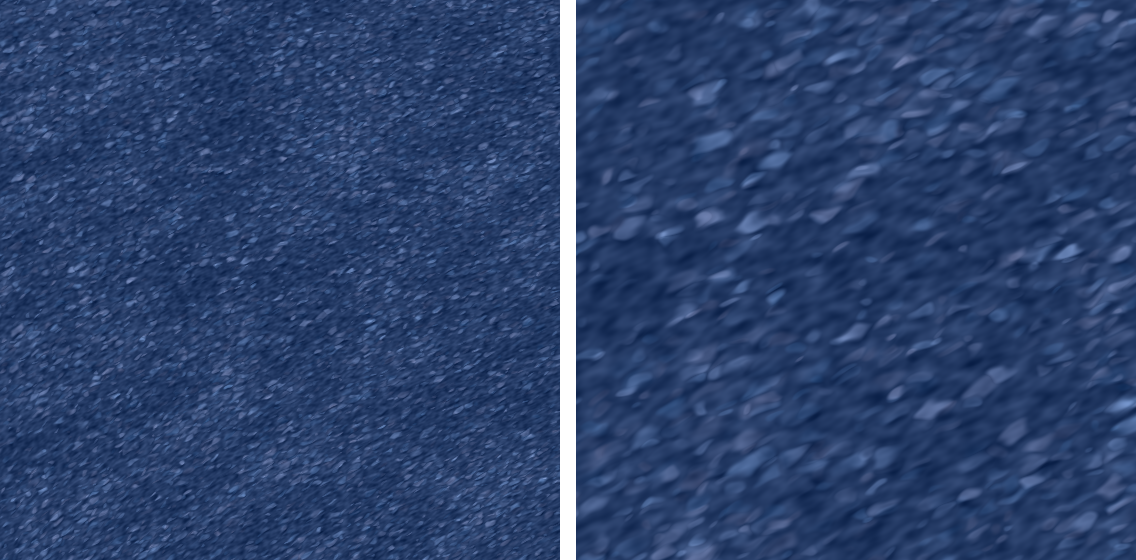
Left, the full canvas; right, a detail of the centre.
A three.js fragment shader for this texture:

```glsl
// Dark blue matted fibre surface with slanted, soft, paler flecks.
varying vec2 vUv;

vec2 hash2(vec2 p) {
  vec3 q = fract(p.xyx * vec3(0.1031, 0.1030, 0.0973));
  q += dot(q, q.yzx + 33.33);
  return fract((q.xx + q.yz) * q.zy);
}

vec2 gradient(vec2 cell) {
  float angle = 6.2832 * hash2(cell + 200.0).x;
  return vec2(cos(angle), sin(angle));
}

// Gradient noise, roughly -0.7 to 0.7
float noise(vec2 p) {
  vec2 i = floor(p), f = fract(p);
  vec2 u = f * f * f * (f * (f * 6.0 - 15.0) + 10.0);
  vec2 e = vec2(1.0, 0.0);
  float low = mix(dot(gradient(i), f), dot(gradient(i + e), f - e), u.x);
  float high = mix(dot(gradient(i + e.yx), f - e.yx), dot(gradient(i + 1.0), f - 1.0), u.x);
  return mix(low, high, u.y);
}

// Scattered soft flecks: x = light with a dark lower rim, y = warmth
vec2 flecks(vec2 p, float density) {
  vec2 cell = floor(p);
  vec2 sum = vec2(0.0);
  float shadow = 0.0;
  for (int y = -1; y <= 1; y++) {
    for (int x = -1; x <= 1; x++) {
      vec2 id = cell + vec2(float(x), float(y));
      vec2 place = hash2(id + 300.0);
      vec2 kind = hash2(id + 517.0);
      vec2 look = hash2(id + 731.0);
      vec2 d = p - id - 0.15 - 0.7 * place;
      float radius = mix(0.32, 0.62, kind.x);
      float present = smoothstep(-0.08, 0.08, density - kind.y);
      float body = present * (1.0 - smoothstep(0.35, 1.0, length(d) / radius));
      float rim = present * (1.0 - smoothstep(0.2, 1.0, length(d - vec2(0.1, -0.45)) / radius));
      float light = 0.2 + 0.8 * look.x * look.x;
      sum.x = max(sum.x, body * light);
      shadow = max(shadow, rim * (1.0 - body));
      sum.y += body * (look.y - 0.5);
    }
  }
  return sum - vec2(0.17 * shadow, 0.0);
}

void main() {
  // Slant rises to the right, steeper towards the bottom
  vec2 p = vUv;
  p.y -= (p.x - 0.5) * (0.5 - 0.22 * p.y);

  // Broad patches of denser and thinner flecks
  float patches = noise(p * vec2(4.0, 9.0)) + 0.8 * noise(p * vec2(11.0, 23.0) + 40.0);
  float density = clamp(0.55 + 0.6 * patches, 0.1, 0.98);

  // Ragged outlines
  vec2 warp = vec2(noise(p * vec2(65.0, 110.0) + 9.0), noise(p * vec2(65.0, 110.0) + 71.0));
  vec2 q = p + warp * vec2(0.009, 0.005);
  vec2 large = flecks(q * vec2(45.0, 82.0), density);
  vec2 small = flecks(q * vec2(68.0, 125.0) + 31.0, density);

  // Matted ground and faint upright threads
  float grain = noise(p * vec2(56.0, 115.0) + 15.0);
  float fine = noise(p * vec2(110.0, 200.0) + 53.0);
  float thread = noise(vUv * vec2(75.0, 9.0) + 87.0);
  float tone = 0.16 + 0.2 * patches + 0.48 * grain + 0.36 * fine + 0.08 * thread;
  tone += 0.95 * large.x + 0.72 * small.x;

  // Blue ramp with slight warm and cool fibres
  vec3 color = vec3(0.11, 0.197, 0.36) + max(tone, -0.4) * vec3(0.20, 0.205, 0.225);
  color += (large.y + small.y) * vec3(0.045, 0.0, -0.02);
  gl_FragColor = vec4(color, 1.0);
}
```
